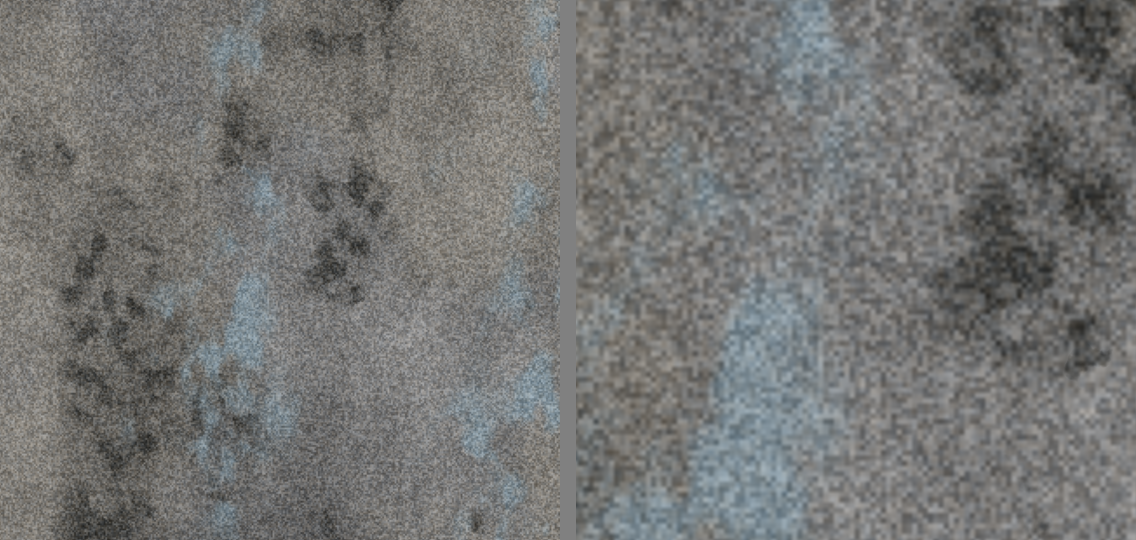
Left, the full canvas; right, a detail of the centre.
Write a WebGL 2 fragment shader that draws this texture.

```glsl
#version 300 es
precision highp float;

uniform vec2 u_resolution;
out vec4 fragColor;

float hash(vec2 cell) {
    uvec2 q = uvec2(ivec2(cell)) * uvec2(1597u, 3812u) + uvec2(7919u, 104729u);
    uint h = (q.x ^ (q.y * 40503u)) * 277803u;
    h ^= h >> 15;
    h *= 739981u;
    h ^= h >> 13;
    h *= 668265u;
    h ^= h >> 16;
    return float(h & 65535u) / 65535.0;
}

float noise(vec2 p) {
    vec2 i = floor(p), f = fract(p);
    f = f * f * (3.0 - 2.0 * f);
    return mix(mix(hash(i), hash(i + vec2(1, 0)), f.x),
               mix(hash(i + vec2(0, 1)), hash(i + vec2(1, 1)), f.x), f.y);
}

float fbm(vec2 p) {
    float sum = 0.0, amp = 0.516;
    for (int i = 0; i < 5; i++) {
        sum += amp * noise(p);
        p = mat2(0.96, 0.28, -0.28, 0.96) * p * 2.03 + 17.3;
        amp *= 0.5;
    }
    return sum;
}

// Small ragged blots, one per occupied grid cell
float blots(vec2 p) {
    vec2 g = p * 5.0;
    float ragged = fbm(p * 45.0) - 0.5;
    float cover = 0.0;
    for (int y = -1; y <= 1; y++) {
        for (int x = -1; x <= 1; x++) {
            vec2 cell = floor(g) + vec2(x, y);
            vec2 centre = cell + vec2(hash(cell + 31.0), hash(cell + 67.0));
            float radius = mix(0.04, 0.11, hash(cell + 113.0));
            float d = length((g - centre) * vec2(1.15, 0.8)) + ragged * 0.32;
            float present = step(0.66, hash(cell + 151.0));
            cover = max(cover, present * (1.0 - smoothstep(radius * 0.3, radius * 1.4, d)));
        }
    }
    return cover;
}

void main() {
    vec2 p = gl_FragCoord.xy / u_resolution.y;
    vec2 warped = p + 0.03 * (vec2(noise(p * 9.0), noise(p * 9.0 + 40.0)) - 0.5);

    // Cloudy grey ground with faint vertical streaks
    float cloud = fbm(p * vec2(3.2, 2.6) + 5.0) - 0.5;
    float mottle = fbm(warped * vec2(15.0, 10.0) + 23.0) - 0.5;
    float streak = fbm(warped * vec2(15.0, 2.6) + 61.0) - 0.5;
    float tone = 0.463 + 0.17 * cloud + 0.11 * mottle + 0.11 * streak;
    vec3 warmth = mix(vec3(1.0, 0.995, 0.99), vec3(1.025, 1.0, 0.955),
                      smoothstep(0.4, 0.62, fbm(p * 3.5 + 90.0)));
    vec3 colour = tone * warmth;

    // Pale blue worn patches, denser towards the lower right
    float region = fbm(p * vec2(4.5, 2.8) + 131.0) + 0.12 * (p.x - p.y);
    float flakes = fbm(warped * vec2(17.0, 11.0) + 177.0);
    float worn = smoothstep(0.42, 0.62, region) * smoothstep(0.47, 0.7, flakes);
    colour = mix(colour, vec3(0.51, 0.59, 0.635), 0.75 * worn);

    // Dark stains: soft halos, broken speckle and single blots
    float cluster = smoothstep(0.53, 0.74, fbm(p * vec2(4.6, 3.8) + 211.0));
    float speckle = smoothstep(0.47, 0.68, fbm(warped * vec2(32.0, 26.0) + 257.0));
    float stain = cluster * (0.22 + 0.6 * speckle);
    stain = max(stain, 0.62 * blots(warped));
    colour = mix(colour, vec3(0.235, 0.235, 0.225), stain * (1.0 - 0.6 * worn));

    // Fine grain with a slight colour scatter
    float grain = 0.21 * (noise(p * 310.0) - 0.5) + 0.11 * (noise(p * 170.0 + 300.0) - 0.5);
    float tint = noise(p * 240.0 + 500.0) - 0.5;
    colour += grain + tint * vec3(0.025, 0.0, -0.03);

    fragColor = vec4(clamp(colour, 0.0, 1.0), 1.0);
}
```
